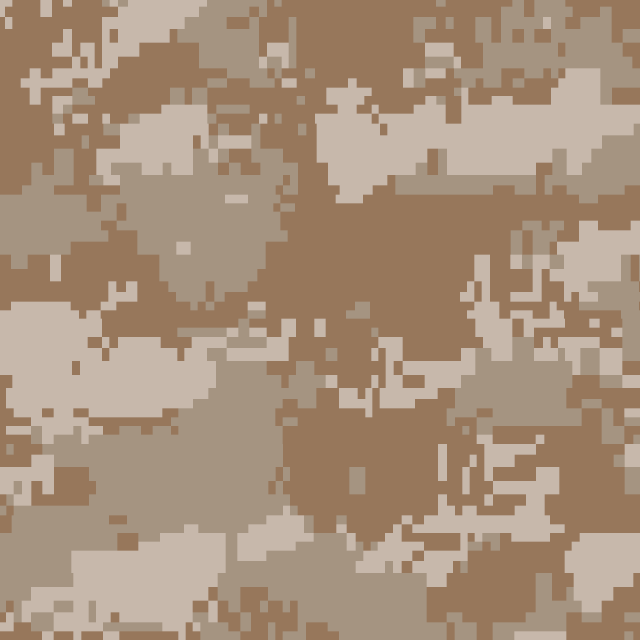
This pattern is drawn by a WebGL 1 fragment shader. Its source:

```glsl
precision highp float;

uniform vec2 u_resolution;

// Colours
const vec3 BROWN = vec3(0.592, 0.467, 0.357);
const vec3 TAUPE = vec3(0.647, 0.580, 0.506);
const vec3 SAND  = vec3(0.780, 0.722, 0.672);

// Cell grid
const vec2  GRID = vec2(72.0, 60.0);        // cells across the canvas
const vec2  WARP_FREQUENCY = vec2(43.0, 37.0);
const float WARP_AMOUNT = 0.25;             // variation of cell size
const float BAND_ROWS = 6.0;                // rows sharing one sideways shift
const float BAND_SHIFT = 0.5;
const vec2  MERGE_CHANCE = vec2(0.4, 0.25); // doubled cell width, height

// Patches
const vec2  TAUPE_SCALE = vec2(4.6, 7.2);
const vec2  SAND_SCALE = vec2(5.5, 10.5);
const float SAND_SLOPE = 0.3;
const float TAUPE_LEVEL = 0.545;
const float SAND_LEVEL = 0.64;
const float DETAIL_WEIGHT = 0.42;
const vec2  DETAIL_SCALE = vec2(2.3, 2.3);
const float CALM_SPECKLE = 0.08;
const float BUSY_SPECKLE = 0.42;
const float SPECKLE_SCALE = 7.0;

const int SAMPLES = 3; // antialiasing samples per axis

float hash(vec2 p) {
  vec3 q = fract(vec3(p.xyx) * vec3(0.1031, 0.1030, 0.0973));
  q += dot(q, q.yzx + 33.33);
  return fract((q.x + q.y) * q.z);
}

// Opposed pairs of lattice values keep the colour shares balanced
float latticeValue(vec2 id) {
  float odd = mod(id.x, 2.0);
  float h = hash(id - odd * vec2(1.0, 2.0));
  return mix(h, 1.0 - h, odd);
}

float noise(vec2 p) {
  vec2 i = floor(p);
  vec2 f = fract(p);
  f = f * f * (3.0 - 2.0 * f);
  float low = mix(latticeValue(i), latticeValue(i + vec2(1.0, 0.0)), f.x);
  float high = mix(latticeValue(i + vec2(0.0, 1.0)), latticeValue(i + 1.0), f.x);
  return mix(low, high, f.y);
}

float patches(vec2 p, float seed) {
  float broad = noise(p + seed);
  float detail = noise(p * DETAIL_SCALE + seed + 31.7);
  return mix(broad, detail, DETAIL_WEIGHT);
}

// Index of the cell, or the centre of the merged cells, around a point
vec2 cellAt(vec2 uv) {
  vec2 warped = uv + WARP_AMOUNT * sin(uv * WARP_FREQUENCY) / WARP_FREQUENCY;
  vec2 g = warped * GRID;
  g.x += BAND_SHIFT * hash(vec2(floor(g.y / BAND_ROWS), 7.0));
  vec2 cell = floor(g);
  vec2 block = floor(cell / 2.0) * 2.0;
  vec2 chance = vec2(hash(block + 211.0), hash(block + 347.0));
  vec2 size = 1.0 + step(chance, MERGE_CHANCE);
  return block + floor((cell - block) / size) * size + 0.5 * (size - 1.0);
}

vec3 camouflage(vec2 uv) {
  vec2 cell = cellAt(uv);
  vec2 p = (cell + 0.5) / GRID;

  // Ragged borders, busier in some areas than in others
  float busy = smoothstep(0.3, 0.8, noise(p * SPECKLE_SCALE + 90.0));
  float speckle = mix(CALM_SPECKLE, BUSY_SPECKLE, busy);
  float taupeGrain = speckle * (hash(cell + 59.0) - 0.5);
  float sandGrain = speckle * (hash(cell + 137.0) - 0.5);

  // Sand bands lie over broad taupe patches on brown
  vec2 slanted = vec2(p.x, p.y - SAND_SLOPE * p.x);
  float taupe = patches(p * TAUPE_SCALE, 12.3) + taupeGrain;
  float sand = patches(slanted * SAND_SCALE, 64.6) + sandGrain;
  vec3 color = mix(BROWN, TAUPE, step(TAUPE_LEVEL, taupe));
  return mix(color, SAND, step(SAND_LEVEL, sand));
}

void main() {
  vec2 corner = gl_FragCoord.xy - 0.5;
  vec3 sum = vec3(0.0);
  for (int y = 0; y < SAMPLES; y++) {
    for (int x = 0; x < SAMPLES; x++) {
      vec2 offset = (vec2(float(x), float(y)) + 0.5) / float(SAMPLES);
      sum += camouflage((corner + offset) / u_resolution);
    }
  }
  gl_FragColor = vec4(sum / float(SAMPLES * SAMPLES), 1.0);
}
```
